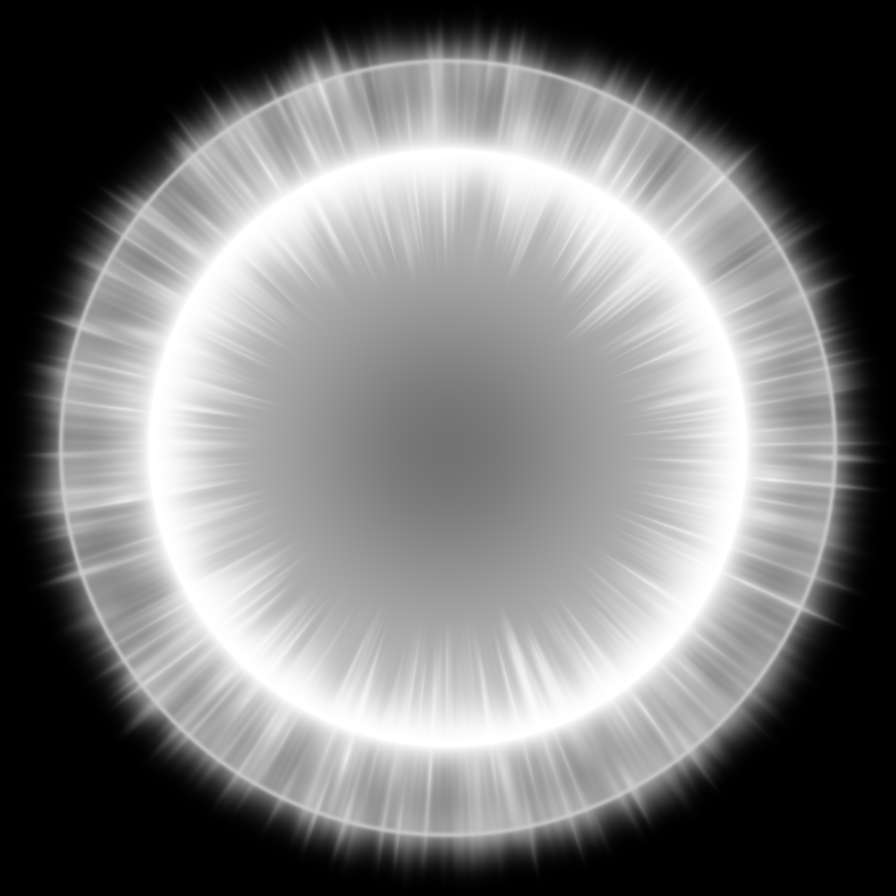
Give the GLSL for this background, as a WebGL 2 fragment shader.

```glsl
#version 300 es
precision highp float;
// Monochrome ring of light: a grey core, a white halo and a streaked band on black.
// Periodic gradient noise over the angle sets the length and brightness of each ray;
// radial falloffs then shape the core, the band between two circles and the corona.

uniform vec2 u_resolution;
out vec4 fragColor;

const float TAU = 6.2831853;
const float INNER_RADIUS = 0.333;
const float OUTER_RADIUS = 0.432;
const float FAN_ANGLE = 0.735;
const float RIM_TONE = 0.8;

// Integer hash of a lattice point to a unit gradient
vec2 latticeGradient(vec2 cell, float seed) {
    uvec3 q = uvec3(ivec3(vec3(cell, seed) + 1000.0));
    uint h = q.x * 1597334677u ^ q.y * 3812015801u ^ q.z * 2798796415u;
    h = (h ^ (h >> 15)) * 2246822519u;
    h ^= h >> 13;
    float a = TAU * float(h & 65535u) / 65536.0;
    return vec2(cos(a), sin(a));
}

// Gradient noise that repeats along x after the given number of cells
float ringNoise(vec2 p, float period, float seed) {
    vec2 cell = floor(p);
    vec2 f = p - cell;
    vec2 u = f * f * f * (f * (f * 6.0 - 15.0) + 10.0);
    float x0 = mod(cell.x, period);
    float x1 = mod(cell.x + 1.0, period);
    float a = dot(latticeGradient(vec2(x0, cell.y), seed), f);
    float b = dot(latticeGradient(vec2(x1, cell.y), seed), f - vec2(1.0, 0.0));
    float c = dot(latticeGradient(vec2(x0, cell.y + 1.0), seed), f - vec2(0.0, 1.0));
    float d = dot(latticeGradient(vec2(x1, cell.y + 1.0), seed), f - vec2(1.0));
    return mix(mix(a, b, u.x), mix(c, d, u.x), u.y);
}

// Ray strength from 0 to 1: soft bundles plus sparse thin streaks
float rayField(float turn, float radius) {
    float sum = 0.45;
    float cells = 36.0;
    for (int i = 0; i < 4; i++) {
        float seed = float(i) * 7.0 + 3.0;
        vec2 p = vec2(turn * cells, radius * 6.0 + seed * 0.37);
        float n = ringNoise(p, cells, seed);
        float bright = max(n, 0.0);
        sum += i < 2 ? 0.3 * n : 0.75 * bright * bright + 0.14 * n;
        cells *= 2.0;
    }
    return clamp(sum, 0.0, 1.0);
}

float bell(float x, float width) {
    float t = x / width;
    return exp(-t * t);
}

// Grey core with white rays reaching inward from the inner circle
float coreTone(float radius, float ray, float fan) {
    float depth = max(INNER_RADIUS - radius, 0.0);
    float base = 0.45 + 0.24 * smoothstep(0.0, 0.27, radius);
    float reach = 0.038 + 0.045 * ray + 0.06 * ray * ray * ray + 0.03 * fan * ray;
    float fade = smoothstep(0.175 - 0.03 * fan, 0.25 - 0.03 * fan, radius);
    return mix(base, 1.0, bell(depth, reach) * fade);
}

// Streaked band: bright at the inner edge, dimmest midway
float bandTone(float radius, float ray, float fan) {
    float depth = max(radius - INNER_RADIUS, 0.0);
    float streak = (ray - 0.48) * 0.46 + 0.08 * fan;
    float valley = 0.04 * bell(depth - 0.062, 0.022);
    return 0.665 - valley + 0.33 * exp(-depth / 0.022)
        + streak * smoothstep(-0.005, 0.035, depth);
}

// Soft ragged corona outside the outer circle
float coronaTone(float radius, float ray, float fan) {
    float height = max(radius - OUTER_RADIUS, 0.0);
    float reach = 0.012 + 0.014 * ray + 0.024 * ray * ray * ray + 0.004 * fan;
    float rays = (0.16 + 0.5 * ray) * exp(-pow(height / reach, 1.5));
    return (rays + 0.16 * bell(height, 0.032)) * (1.0 - smoothstep(0.03, 0.075, height));
}

void main() {
    float side = min(u_resolution.x, u_resolution.y);
    vec2 p = (gl_FragCoord.xy - 0.5 * u_resolution) / side;
    float radius = length(p);
    float angle = atan(p.y, p.x + (radius < 1e-5 ? 1e-5 : 0.0));
    float edge = 1.0 / side;

    float ray = rayField(angle / TAU + 0.5, radius);
    float fan = bell(angle - FAN_ANGLE, 0.05);

    // Layers from the core outward
    float tone = coreTone(radius, ray, fan);
    float pastInner = smoothstep(-edge, edge, radius - INNER_RADIUS);
    float pastOuter = smoothstep(-0.002, 0.003, radius - OUTER_RADIUS);
    tone = mix(tone, bandTone(radius, ray, fan), pastInner);
    tone = mix(tone, coronaTone(radius, ray, fan), pastOuter);

    // Soft grey rim on the outer circle
    tone = mix(tone, max(tone, RIM_TONE), 0.75 * bell(radius - OUTER_RADIUS, 0.003));

    fragColor = vec4(vec3(clamp(tone, 0.0, 1.0)), 1.0);
}
```
